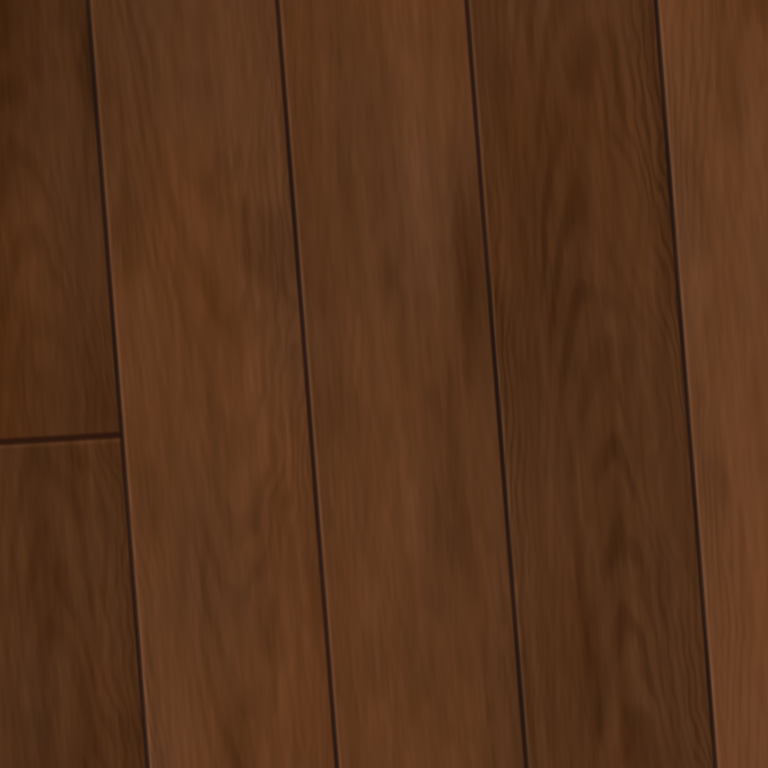
Reproduce this texture procedurally as a three.js fragment shader.

```glsl
// Dark walnut floor: four slightly leaning seams part five long planks, one with a butt joint.
// Each plank gets its own tone and arched growth rings, made from warped parabolas,
// with stretched value noise for pores, streaks and stains.
varying vec2 vUv;

float hash(vec2 p) {
  return fract(sin(dot(p, vec2(127.1, 311.7))) * 43758.5453);
}

float noise(vec2 p) {
  vec2 i = floor(p), f = fract(p);
  f = f * f * (3.0 - 2.0 * f);
  return mix(mix(hash(i), hash(i + vec2(1.0, 0.0)), f.x),
             mix(hash(i + vec2(0.0, 1.0)), hash(i + vec2(1.0, 1.0)), f.x), f.y);
}

float fbm(vec2 p) {
  float sum = 0.0, amp = 0.5;
  for (int i = 0; i < 4; i++) {
    sum += amp * noise(p);
    p = p * 2.03 + 17.3;
    amp *= 0.5;
  }
  return sum / 0.9375;
}

// Lightness of each plank, from left to right
float plankTone(float id) {
  if (id < -0.5) return 0.50;
  if (id < 0.5) return 0.82;
  if (id < 1.5) return 0.80;
  return id < 2.5 ? 0.54 : 0.97;
}

// Growth rings: nested arches whose spacing wanders with the warp
float growthRings(vec2 q, float seed, float dir) {
  float warp = fbm(vec2(q.x * 4.0, q.y * 5.0) + seed * 13.7) - 0.5;
  float x = q.x - 0.06 + 0.2 * warp;
  float phase = 8.0 * (dir * q.y + 3.8 * x * x) + 1.8 * warp;
  float ring = 0.5 + 0.5 * sin(6.2832 * phase);
  float patches = smoothstep(0.25, 0.75, noise(vec2(q.x * 5.0, q.y * 4.0) + seed * 5.1));
  return smoothstep(0.2, 1.0, ring) * mix(0.25, 1.0, patches);
}

void main() {
  // Plank layout, sheared along the lean of the seams
  float width = 0.2465;
  float across = (vUv.x - 0.192 + 0.078 * vUv.y) / width;
  float id = floor(across);
  vec2 q = vec2(across - id - 0.5, vUv.y);
  float joint = vUv.y - 0.4245 - 0.059 * vUv.x;
  float onLeft = 1.0 - step(0.0, across);
  float seed = id + 3.0 + 7.0 * onLeft * step(joint, 0.0);

  // Grain at three scales
  float x = q.x * width;
  float broad = fbm(vec2(q.x * 2.5, q.y * 2.2) + seed * 19.1);
  float streak = fbm(vec2(x * 80.0 + noise(q * 5.0 + seed), q.y * 5.0) + seed * 7.3);
  float pores = noise(vec2(x * 260.0, q.y * 32.0) + seed * 3.9);
  float rings = growthRings(q, seed, abs(id) < 0.5 ? -1.0 : 1.0);
  float ringDepth = abs(id - 1.0) < 0.5 ? 0.05 : (id > 1.5 && id < 2.5 ? 0.24 : 0.14);

  // Dark mineral stains, with a long one at the edge of the middle plank
  float stain = 0.18 * smoothstep(0.68, 0.95, noise(vec2(q.x * 5.0, q.y * 6.0) + seed * 11.3));
  vec2 e = (q - vec2(0.41, 0.67)) / vec2(0.09, 0.12);
  stain += 0.4 * exp(-dot(e, e)) * (1.0 - step(0.5, abs(id - 1.0)));

  float tone = plankTone(id) + 0.5 * (broad - 0.5) + 0.42 * (streak - 0.5)
             + 0.16 * (pores - 0.5) - ringDepth * rings - stain;
  tone -= 0.28 * smoothstep(0.45, 0.0, length(vUv - vec2(0.0, 1.0)));
  vec3 wood = mix(vec3(0.235, 0.130, 0.055), vec3(0.400, 0.245, 0.142), clamp(tone, -0.25, 1.15));

  // Faint patches of redder and more golden wood
  float warmth = fbm(vec2(q.x * 2.0, q.y * 3.0) + seed * 23.7) - 0.5;
  wood += warmth * vec3(0.015, -0.012, -0.035);

  // Seams: soft shade, faint lit bevel on the right, thin gap of uneven depth
  float seam = (0.5 - abs(q.x)) * width;
  float right = (q.x + 0.5) * width;
  float depth = 0.70 + 0.22 * noise(vec2(floor(across + 0.5) * 7.0, vUv.y * 9.0));
  wood *= 1.0 - 0.08 * exp(-seam / 0.009);
  wood += vec3(0.055, 0.045, 0.038) * smoothstep(0.002, 0.005, right) * smoothstep(0.009, 0.005, right);
  wood = mix(wood, vec3(0.125, 0.075, 0.065), depth * smoothstep(0.0045, 0.0004, seam));

  // Butt joint across the left plank, with a lit lower lip
  float lip = smoothstep(0.003, 0.006, -joint) * smoothstep(0.012, 0.006, -joint);
  wood += onLeft * lip * vec3(0.035, 0.028, 0.02);
  wood = mix(wood, vec3(0.150, 0.070, 0.045), 0.8 * onLeft * smoothstep(0.0068, 0.0008, abs(joint)));

  gl_FragColor = vec4(wood, 1.0);
}
```
